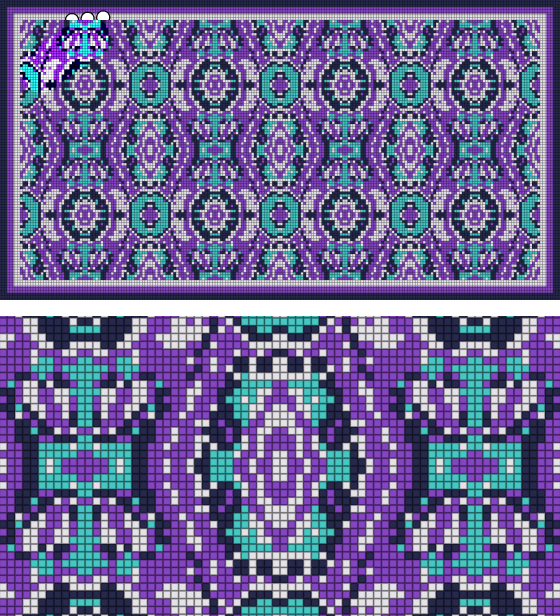
Top: the whole. Bottom: its middle third, enlarged.
A Shadertoy shader for this pattern:

```glsl
// A stitched rug: a mirrored 4 x 2 kaleidoscope of ragged medallions in three plain borders.
// Each stitch folds into one quarter tile, where distances to the four corners pick a thread.
// One unit is half a tile; the field spans 8 x 4 units, with 25 stitches per unit.

const vec3 NAVY   = vec3(0.15, 0.16, 0.30);
const vec3 PURPLE = vec3(0.52, 0.27, 0.76);
const vec3 TEAL   = vec3(0.28, 0.78, 0.77);
const vec3 WHITE  = vec3(0.90, 0.89, 0.91);

float hash(vec2 p) {
    p = fract(p * vec2(0.1031, 0.1137));
    p += dot(p, p.yx + 33.3);
    return fract((p.x + p.y) * p.x * 7.3);
}

float noise(vec2 p) {
    vec2 i = floor(p), f = fract(p);
    f = f * f * (3.0 - 2.0 * f);
    return mix(mix(hash(i), hash(i + vec2(1, 0)), f.x),
               mix(hash(i + vec2(0, 1)), hash(i + 1.0), f.x), f.y);
}

float box(vec2 p, vec2 size) {
    vec2 d = abs(p) - size;
    return max(d.x, d.y);
}

// Thread colour in a quarter tile: rosette at (0,0), shield at (1,0),
// diamond at (1,1) and star at (0,1).
vec3 motif(vec2 q) {
    float grain = hash(floor(q * 25.0) + 3.0);
    vec2 w = q + 0.07 * (vec2(noise(q * 9.0), noise(q * 9.0 + 17.0)) - 0.5);
    w += 0.025 * (grain - 0.5);
    float slant = (1.0 - w.x) + 0.4 * (1.0 - w.y);

    // Slanted purple and white streaks fill the gaps
    float streak = noise(vec2(slant * 17.0, w.y * 4.0) + 5.0);
    vec3 col = streak < 0.24 ? NAVY : abs(streak - 0.52) < 0.11 ? WHITE : PURPLE;

    // Long hexagons around the diamond, running out to the teal star
    if (w.y > 0.47 - 0.12 * cos(w.x * 6.3)) {
        float h = slant;
        col = h < 0.04 ? WHITE : h < 0.10 ? PURPLE : h < 0.14 ? WHITE
            : h < 0.20 ? PURPLE : h < 0.24 ? WHITE : h < 0.37 ? TEAL
            : h < 0.44 ? NAVY : h < 0.48 ? WHITE : h < 0.58 ? PURPLE
            : h < 0.62 ? WHITE : h < 0.70 ? PURPLE : h < 0.77 ? NAVY : TEAL;
        // Small oval in the teal band
        float oval = length((w - vec2(0.73, 0.82)) * vec2(1.0, 0.6));
        if (oval < 0.07) col = oval < 0.035 ? PURPLE : NAVY;
    }

    // Tilted lozenge beside the star
    vec2 t = w - vec2(0.19, 0.71);
    t.x += 0.4 * t.y;
    float lozenge = box(t, vec2(0.05, 0.10));
    if (lozenge < 0.085)
        col = lozenge < 0.0 ? PURPLE : lozenge < 0.035 ? WHITE : lozenge < 0.065 ? NAVY : PURPLE;

    // Star heart
    float star = w.x + 1.0 - w.y;
    if (star < 0.17) col = star < 0.06 ? TEAL : star < 0.11 ? PURPLE : TEAL;

    // Dark wedges on the tile edges
    float wedge = min(box(w - vec2(1.0, 0.47), vec2(0.13, 0.07)),
                      box(w - vec2(0.48, 0.0), vec2(0.07, 0.11)));
    if (wedge < 0.04) col = wedge < 0.0 ? NAVY : WHITE;

    // Shield: an octagon about a purple block
    vec2 s = vec2(1.0 - w.x, abs(w.y));
    float shield = max(max(s.x * 1.08, s.y), 0.72 * (s.x + s.y));
    if (shield < 0.42)
        col = shield < 0.09 ? PURPLE : shield < 0.13 ? WHITE : shield < 0.20 ? NAVY
            : shield < 0.32 ? TEAL : shield < 0.36 ? NAVY : shield < 0.39 ? WHITE : PURPLE;

    // Rosette: a scalloped dark disc with teal flecks and a pale cross
    float angle = atan(w.y, w.x);
    float disc = length(w) + 0.025 * cos(angle * 8.0);
    if (disc < 0.46) {
        col = disc < 0.36 ? NAVY : disc < 0.41 ? WHITE : PURPLE;
        if (abs(disc - 0.28) < 0.035 && cos(angle * 12.0) < -0.45) col = TEAL;
        float heart = length(w) - 0.035 * cos(angle * 4.0);
        if (heart < 0.20)
            col = heart < 0.05 ? PURPLE : heart < 0.09 ? WHITE : heart < 0.15 ? PURPLE : WHITE;
    }

    // Stray threads
    float stray = hash(floor(q * 25.0) + 41.0);
    return stray > 0.94 ? WHITE : stray < 0.03 ? PURPLE : col;
}

vec3 rug(vec2 p) {
    float edge = box(p, vec2(4.0, 2.0));
    vec2 stitch = (floor(p * 25.0) + 0.5) / 25.0;
    vec3 col = edge < 0.0 ? motif(abs(mod(stitch, 2.0) - 1.0))
             : edge < 0.1 ? WHITE : edge < 0.2 ? PURPLE : NAVY;

    // Dark gaps between stitches
    vec2 gap = abs(fract(p * 25.0) - 0.5);
    col *= mix(1.0, 0.42, smoothstep(0.32, 0.5, max(gap.x, gap.y)));

    // Vivid patch in the upper left, with a few pale tufts over the border
    float patchDist = 1.0, tuft = 1.0;
    for (int i = 0; i < 4; i++) {
        float k = float(i);
        patchDist = min(patchDist, length(p - vec2(-3.68 + 0.24 * k, 1.22 + 0.17 * k)) - 0.34);
        if (i < 3) tuft = min(tuft, length(p - vec2(-3.2 + 0.24 * k, 2.0 + 0.02 * k)) - 0.11);
    }
    if (edge < 0.0 && patchDist < 0.0) col = clamp((col - 0.34) * 2.1 + 0.36, 0.0, 1.0);
    if (edge > 0.0 && tuft < 0.0) col = tuft < -0.02 ? vec3(1.0) : vec3(0.05);
    return col;
}

void mainImage(out vec4 fragColor, in vec2 fragCoord) {
    // 3 x 3 samples smooth the stitch edges
    vec3 sum = vec3(0.0);
    for (int i = 0; i < 9; i++) {
        vec2 offset = (vec2(i % 3, i / 3) - 1.0) / 3.0;
        sum += rug((fragCoord + offset - 0.5 * iResolution.xy) / iResolution.y * 4.616);
    }
    fragColor = vec4(sum / 9.0, 1.0);
}
```
